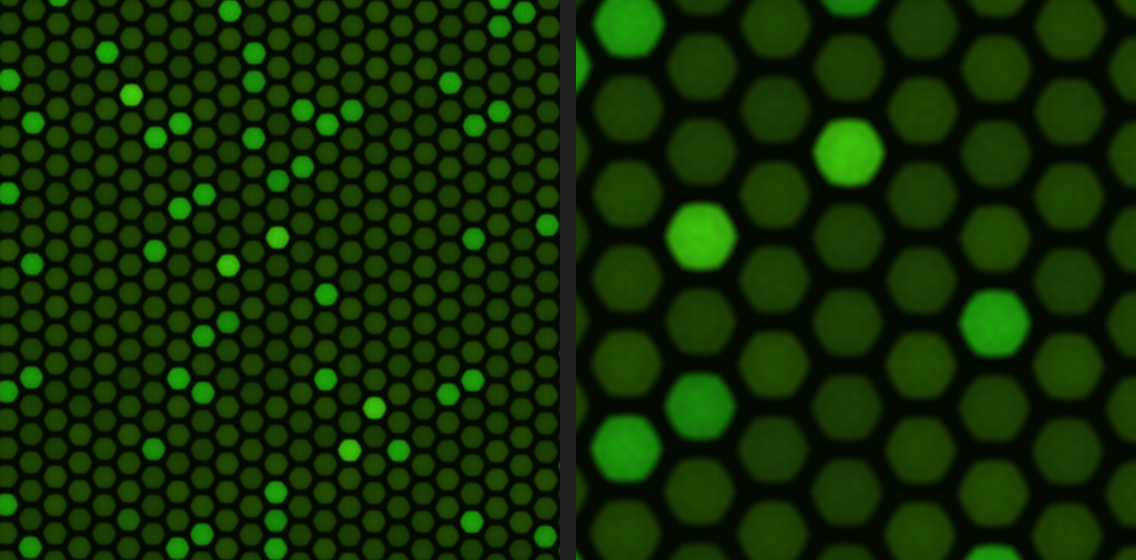
Left, the full canvas; right, a detail of the centre.
This pattern is drawn by a WebGL 2 fragment shader. Its source:

```glsl
#version 300 es
precision highp float;
// Hexagonal grid of soft dim green dots on near-black, with a scattered few lit up.

uniform vec2 u_resolution;
out vec4 outColor;

const float PITCH = 0.05056;               // distance between neighbouring dots
const float TILT = 0.0065;                 // small rotation of the grid, radians
const vec2 GRID_ORIGIN = vec2(0.4518, 0.5508);
const float DOT_RADIUS = 0.395;            // in pitches
const float EDGE_SOFTNESS = 0.075;         // in pitches
const float LIT_SHARE = 0.115;

const vec3 GAP = vec3(0.012, 0.040, 0.002);
const vec3 DIM_LOW = vec3(0.100, 0.238, 0.016);
const vec3 DIM_HIGH = vec3(0.130, 0.295, 0.012);
const vec3 LIT_LOW = vec3(0.095, 0.510, 0.040);
const vec3 LIT_HIGH = vec3(0.120, 0.640, 0.045);
const vec3 LIT_PEAK = vec3(0.230, 0.740, 0.050);

// Integer hash of a cell, from 0 to 1
float hash(ivec2 cell, uint seed) {
    uint h = uint(cell.x) * 1597334677u ^ uint(cell.y) * 3812015801u ^ seed * 2654435769u;
    h = (h ^ (h >> 16)) * 2246822519u;
    h = (h ^ (h >> 13)) * 3266489917u;
    h ^= h >> 16;
    return float(h >> 8) / 16777216.0;
}

// Smooth value noise
float valueNoise(vec2 p, uint seed) {
    ivec2 cell = ivec2(floor(p));
    vec2 f = fract(p);
    f = f * f * (3.0 - 2.0 * f);
    float low = mix(hash(cell, seed), hash(cell + ivec2(1, 0), seed), f.x);
    float high = mix(hash(cell + ivec2(0, 1), seed), hash(cell + ivec2(1, 1), seed), f.x);
    return mix(low, high, f.y);
}

// Centre of the nearest dot: two interleaved rectangular lattices
vec2 nearestCentre(vec2 p, vec2 period) {
    vec2 a = floor(p / period + 0.5) * period;
    vec2 b = (floor(p / period) + 0.5) * period;
    return distance(p, a) < distance(p, b) ? a : b;
}

// Distance between that of a circle and that of a flat-topped hexagon
float roundedHexDistance(vec2 p, float hexAmount) {
    vec2 q = abs(p);
    float hexagon = max(q.y, 0.866 * q.x + 0.5 * q.y);
    return mix(length(p), hexagon * 1.05, hexAmount);
}

// Colour of one dot, lit or dim, chosen by its cell
vec3 dotColor(ivec2 cell, float litShare) {
    float tone = hash(cell, 2u);
    vec3 dim = mix(DIM_LOW, DIM_HIGH, tone);
    vec3 lit = mix(LIT_LOW, LIT_HIGH, tone);
    float rank = hash(cell, 3u);
    if (rank > 0.91) lit = LIT_PEAK;
    if (rank < 0.05) lit = mix(dim, LIT_LOW, 0.4);
    return hash(cell, 1u) < litShare ? lit : dim;
}

void main() {
    float canvasSize = min(u_resolution.x, u_resolution.y);
    vec2 uv = gl_FragCoord.xy / canvasSize;

    // Tilted grid space, in pitches
    vec2 d = uv - GRID_ORIGIN;
    float c = cos(TILT), s = sin(TILT);
    vec2 grid = vec2(c * d.x - s * d.y, s * d.x + c * d.y) / PITCH;
    vec2 period = vec2(sqrt(3.0), 1.0);
    vec2 centre = nearestCentre(grid, period);
    ivec2 cell = ivec2(round(2.0 * centre / period));

    // Dot with a soft rim, slightly brighter in the middle
    float dist = roundedHexDistance(grid - centre, 0.4);
    float pixel = 1.0 / (canvasSize * PITCH);
    float softness = max(EDGE_SOFTNESS, pixel);
    float mask = 1.0 - smoothstep(DOT_RADIUS - softness, DOT_RADIUS + softness, dist);
    float dome = 1.04 - 0.14 * smoothstep(0.1, DOT_RADIUS, dist);
    vec3 color = mix(GAP, dotColor(cell, LIT_SHARE) * dome, mask);

    // Uneven light and fine grain
    float light = 0.95 + 0.07 * uv.y + 0.06 * (valueNoise(uv * 4.0, 5u) - 0.5);
    float grain = 1.0 + 0.08 * (valueNoise(uv * 240.0, 6u) - 0.5);
    outColor = vec4(color * light * grain, 1.0);
}
```
